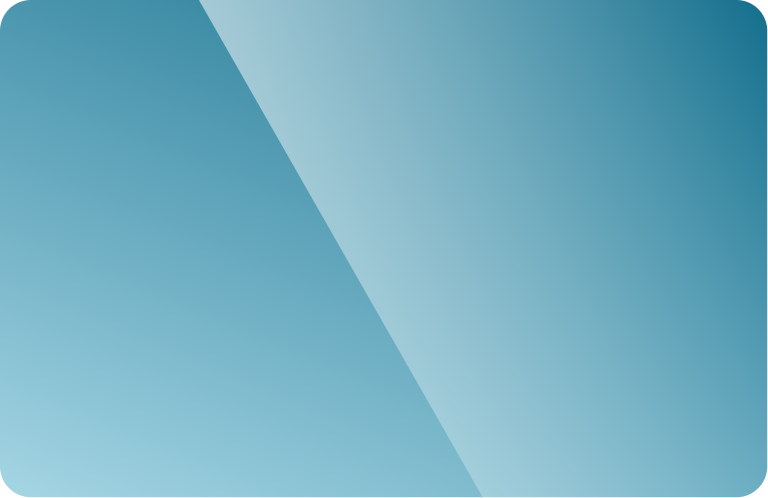
This background is drawn by a Shadertoy shader. Its source:

```glsl
float roundedBox(vec2 p, vec2 halfSize, float radius) {
    vec2 q = abs(p) - halfSize + radius;
    return length(max(q, 0.0)) + min(max(q.x, q.y), 0.0) - radius;
}

// Signed distance to the line through a and b, positive on its right going up
float lineSide(vec2 p, vec2 a, vec2 b) {
    vec2 along = normalize(b - a);
    return dot(p - a, vec2(along.y, -along.x));
}

float coverage(float dist, float pixel) {
    return clamp(0.5 - dist / pixel, 0.0, 1.0);
}

// Pale at the lower left corner, deep at the upper right
vec3 baseGradient(vec2 uv) {
    const vec3 pale = vec3(0.65, 0.84, 0.895);
    const vec3 deep = vec3(0.07, 0.43, 0.55);
    return mix(pale, deep, dot(uv, vec2(0.39, 0.61)));
}

// Opacity of the white sheen, fading from startX to the right side
float sheenOpacity(float x, float startX, float strength) {
    return strength * clamp((1.0 - x) / (1.0 - startX), 0.0, 1.0);
}

void mainImage(out vec4 fragColor, in vec2 fragCoord) {
    const float splitTop = 0.259;
    const float splitBottom = 0.629;
    const vec3 white = vec3(1.0);

    float pixel = 1.0 / iResolution.y;
    vec2 p = fragCoord * pixel;
    vec2 uv = fragCoord / iResolution.xy;
    vec2 size = vec2(iResolution.x * pixel, 1.0);

    // Sheen to the right of the diagonal
    vec2 bottom = vec2(splitBottom * size.x, 0.0);
    vec2 top = vec2(splitTop * size.x, 1.0);
    float inside = coverage(-lineSide(p, bottom, top), pixel);
    float sheen = inside * sheenOpacity(uv.x, splitTop, 0.54);
    vec3 color = mix(baseGradient(uv), white, sheen);

    // Rounded card on white, with a hairline margin at the right and bottom
    vec2 margin = vec2(0.0015);
    vec2 center = 0.5 * size + 0.5 * vec2(-margin.x, margin.y);
    float card = roundedBox(p - center, 0.5 * (size - margin), 0.062);
    color = mix(white, color, coverage(card, pixel));
    fragColor = vec4(color, 1.0);
}
```
